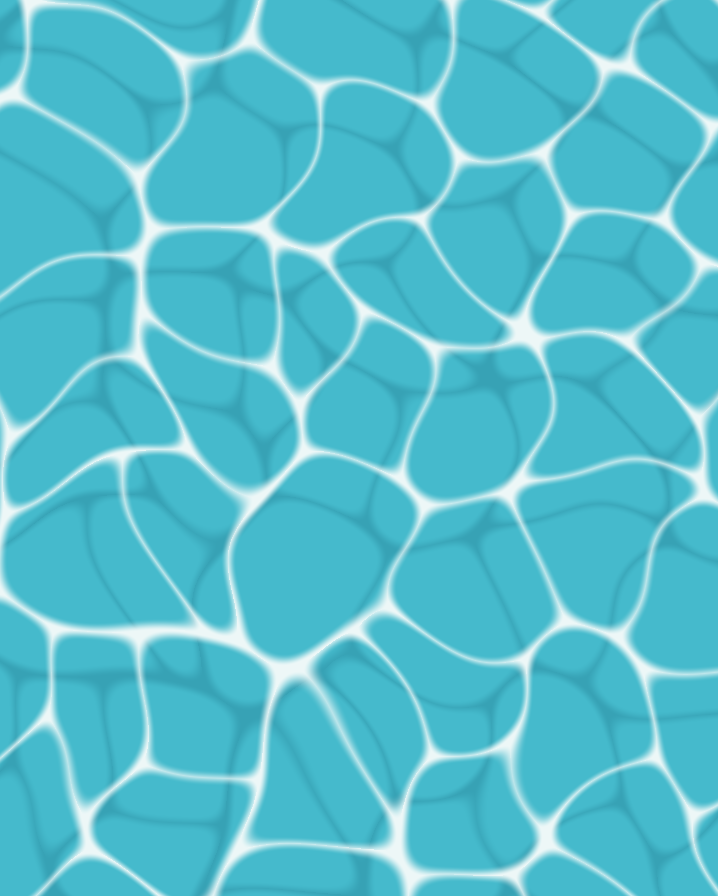
Give the GLSL for this texture, as a Shadertoy shader.

```glsl
#define WATER vec3(0.27, 0.73, 0.80)
#define SHADE vec3(0.215, 0.635, 0.71)
#define FOAM vec3(0.93, 0.97, 0.97)
#define CELLS 6.8                      // cells over the canvas height
#define JITTER 0.86                    // irregularity of the cells
#define WARP 0.10                      // bend of the lines
#define NODE 16.0                      // lower values swell the junctions
#define LINE_EDGE 0.052                // where a line fades out
#define LINE_CORE -0.030               // where a line is fully bright
#define SHADE_SHIFT vec2(-0.27, -0.34) // shadow offset in cells

vec2 hash2(vec2 p) {
    vec3 q = fract(p.xyx * vec3(0.1031, 0.1030, 0.0973));
    q += dot(q, q.yzx + 33.33);
    return fract((q.xx + q.yz) * q.zy);
}

vec2 cellPoint(vec2 cell) {
    return 0.5 + JITTER * (hash2(cell + 57.0) - 0.5);
}

// Layered sines bend the straight cell walls
vec2 bend(vec2 p) {
    vec2 w = sin(p.yx * vec2(2.9, 3.3) + vec2(0.4, 2.1));
    w += 0.6 * sin(p.yx * vec2(5.1, 4.6) + p * 1.7 + vec2(3.7, 1.2));
    return p + WARP * w;
}

// Smoothed distance to the cell walls, negative at junctions
float wallDistance(vec2 p) {
    vec2 cell = floor(p), f = p - cell;
    vec2 nearest = vec2(0.0), home = vec2(0.0);
    float best = 8.0;
    for (int y = -1; y <= 1; y++)
    for (int x = -1; x <= 1; x++) {
        vec2 g = vec2(x, y);
        vec2 r = g + cellPoint(cell + g) - f;
        float d = dot(r, r);
        if (d < best) { best = d; nearest = r; home = g; }
    }
    float sum = 0.0;
    for (int y = -2; y <= 2; y++)
    for (int x = -2; x <= 2; x++) {
        vec2 g = home + vec2(x, y);
        vec2 r = g + cellPoint(cell + g) - f;
        vec2 across = r - nearest;
        if (dot(across, across) > 1e-5) {
            float d = dot(0.5 * (nearest + r), normalize(across));
            sum += exp(-NODE * d);
        }
    }
    return -log(max(sum, 1e-9)) / NODE;
}

// Soft net of light, 0 in open water and 1 in the junctions
float net(vec2 p) {
    float d = wallDistance(bend(p));
    return 1.0 - smoothstep(LINE_CORE, LINE_EDGE, d);
}

void mainImage(out vec4 fragColor, in vec2 fragCoord) {
    vec2 p = CELLS * fragCoord / iResolution.y;

    // Shadow of the net on the floor, then the bright net on top
    vec3 color = mix(WATER, SHADE, net(p - SHADE_SHIFT));
    color = mix(color, FOAM, net(p));

    fragColor = vec4(color, 1.0);
}
```
